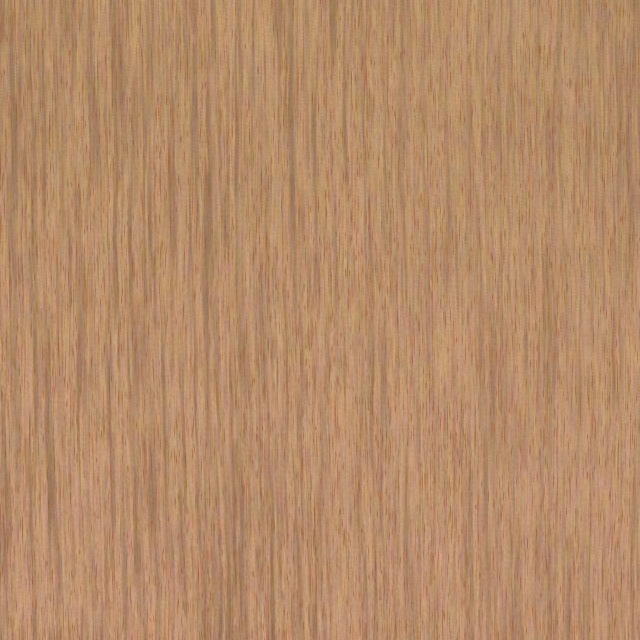
This texture is drawn by a WebGL 1 fragment shader. Its source:

```glsl
precision highp float;
// Straight-grained pale oak veneer with grey-brown streaks and fine reddish pores.
uniform vec2 u_resolution;

const vec3 OLIVE_TOP = vec3(0.742, 0.588, 0.432);
const vec3 PINK_BOTTOM = vec3(0.768, 0.594, 0.462);
const vec3 STREAK_BROWN = vec3(0.585, 0.445, 0.335);
const vec3 HAIRLINE_BROWN = vec3(0.590, 0.420, 0.290);
const vec3 PORE_RED = vec3(0.590, 0.360, 0.225);
const vec3 YELLOW_SHIFT = vec3(0.15, 0.05, -1.0);
const vec3 PINK_SHIFT = vec3(0.35, -0.65, 0.10);

float hash(vec2 p) {
  return fract(sin(dot(p, vec2(127.1, 311.7))) * 43758.545);
}

float valueNoise(vec2 p) {
  vec2 cell = floor(p);
  vec2 f = fract(p);
  f = f * f * (3.0 - 2.0 * f);
  float low = mix(hash(cell), hash(cell + vec2(1.0, 0.0)), f.x);
  float high = mix(hash(cell + vec2(0.0, 1.0)), hash(cell + vec2(1.0, 1.0)), f.x);
  return mix(low, high, f.y);
}

// Gentle sideways drift of the fibres, with a slight tilt on the left.
vec2 bendFibres(vec2 uv) {
  float drift = valueNoise(uv * vec2(3.0, 2.0) + 4.0) - 0.5;
  float waver = valueNoise(uv * vec2(24.0, 11.0) + 31.0) - 0.5;
  float tilt = 0.012 * (1.0 - smoothstep(0.3, 0.7, uv.x)) * uv.y;
  return vec2(uv.x + tilt + 0.010 * drift + 0.0028 * waver, uv.y);
}

// Layered stretched noise: narrow streaks down to single fibres.
float streaks(vec2 p) {
  float broad = valueNoise(p * vec2(80.0, 2.4));
  float medium = valueNoise(p * vec2(160.0, 5.0) + 17.0);
  float thin = valueNoise(p * vec2(290.0, 9.0) + 53.0);
  return 0.20 * broad + 0.42 * medium + 0.38 * thin;
}

// Long thin dark lines that fade in and out along the grain.
float hairlines(vec2 p) {
  float line = smoothstep(0.52, 0.95, valueNoise(p * vec2(340.0, 7.0) + 113.0));
  float breaks = smoothstep(0.25, 0.75, valueNoise(p * vec2(120.0, 24.0) + 41.0));
  return line * breaks;
}

// One layer of slender tapered dashes, one candidate in each grid cell.
float pores(vec2 p, vec2 grid, float density, float seed, float pixel) {
  float column = floor(p.x * grid.x);
  float shifted = p.y * grid.y + 7.0 * hash(vec2(column, seed));
  vec2 id = vec2(column, floor(shifted) + seed);
  vec2 local = vec2(fract(p.x * grid.x), fract(shifted));
  float centre = mix(0.30, 0.70, hash(id + 3.1));
  float halfLength = mix(0.20, 0.50, hash(id + 8.7));
  float taper = 1.0 - smoothstep(0.1, 1.0, abs(local.y - 0.5) / halfLength);
  float distanceX = abs(local.x - centre) / grid.x;
  float halfWidth = mix(0.0003, 0.0010, hash(id + 5.3));
  float line = 1.0 - smoothstep(halfWidth - 0.5 * pixel, halfWidth + 0.6 * pixel, distanceX);
  float strength = mix(0.15, 1.0, hash(id + 1.9));
  return line * taper * strength * step(hash(id + 12.4), density);
}

void main() {
  float side = min(u_resolution.x, u_resolution.y);
  vec2 uv = gl_FragCoord.xy / side;
  float pixel = 1.0 / side;
  vec2 grain = bendFibres(uv);

  // Ground tone, warmer towards the bottom, with faint wide bands.
  vec3 color = mix(PINK_BOTTOM, OLIVE_TOP, smoothstep(0.0, 1.0, uv.y));
  float band = valueNoise(grain * vec2(11.0, 0.8) + 71.0) - 0.5;
  color *= 1.0 + 0.022 * band;

  // Streaks and hairlines, bolder on the left than on the right.
  float boldness = mix(1.0, 0.76, smoothstep(0.45, 0.65, uv.x));
  float streak = smoothstep(0.36, 0.88, streaks(grain));
  color = mix(color, STREAK_BROWN, 0.78 * boldness * streak);
  color = mix(color, HAIRLINE_BROWN, 0.50 * boldness * hairlines(grain));

  // Pores in several lengths, gathered along some of the fibres.
  float gathering = valueNoise(grain * vec2(95.0, 4.0) + 91.0);
  float density = mix(0.55, 0.38, uv.y) * mix(0.35, 1.65, gathering);
  float pore = 0.0;
  for (int i = 0; i < 4; i++) {
    float layer = float(i);
    vec2 grid = vec2(140.0 + 23.0 * layer, 10.0 + 8.0 * layer);
    vec2 place = grain + 0.137 * layer;
    pore = max(pore, pores(place, grid, density, 19.0 * layer + 2.0, pixel));
  }
  color = mix(color, PORE_RED, 0.64 * pore);

  // Fine fibres and flecks in lightness, then small shifts of hue.
  float fibre = valueNoise(grain * vec2(480.0, 32.0) + 9.0) - 0.5;
  float fleck = valueNoise(uv * vec2(510.0, 400.0)) - 0.5;
  float yellow = valueNoise(grain * vec2(170.0, 45.0) + 23.0) - 0.5;
  float pink = valueNoise(grain * vec2(140.0, 38.0) + 67.0) - 0.5;
  color *= 1.0 + 0.105 * fibre + 0.080 * fleck;
  color += 0.055 * yellow * YELLOW_SHIFT + 0.040 * pink * PINK_SHIFT;

  // Slight darkening at the upper corners.
  float corner = smoothstep(0.3, 0.5, abs(uv.x - 0.5)) * smoothstep(0.4, 1.0, uv.y);
  color *= 1.0 - 0.035 * corner;

  gl_FragColor = vec4(color, 1.0);
}
```
